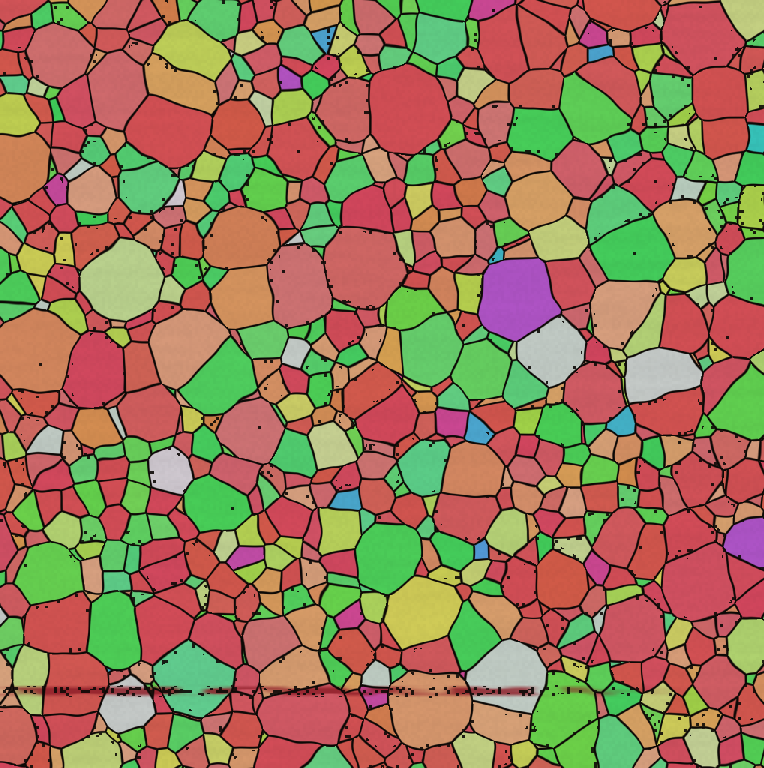
Write a Shadertoy shader that draws this texture.

```glsl
// Crystal grain map: polygonal grains of mixed size in flat colours with thin black boundaries.

const float GRID = 30.0;      // grain seeds per canvas height
const float LATTICE = 256.0;  // scan steps per canvas height

vec3 hash3(vec2 p) {
    vec3 q = fract(vec3(p.xyx) * vec3(0.1031, 0.1030, 0.0973) + 0.137);
    q += dot(q, q.yxz + 33.33);
    return fract((q.xxy + q.yzz) * q.zyx);
}

float noise(vec2 p) {
    vec2 i = floor(p), f = fract(p);
    f = f * f * (3.0 - 2.0 * f);
    float low = mix(hash3(i).x, hash3(i + vec2(1, 0)).x, f.x);
    float high = mix(hash3(i + vec2(0, 1)).x, hash3(i + vec2(1, 1)).x, f.x);
    return mix(low, high, f.y);
}

// Colour families: reds, oranges, yellow-greens, greens and a few rare tints
vec3 grainColour(vec2 id) {
    vec3 tint = hash3(id + 211.0);
    vec3 rare = hash3(id + 487.0);
    float family = tint.x + 0.35 * (noise(id * 0.22 + 9.0) - 0.5);

    if (rare.x < 0.030) return mix(vec3(0.70, 0.78, 0.72), vec3(0.80, 0.76, 0.80), rare.y);
    if (rare.x < 0.042) return mix(vec3(0.20, 0.75, 0.70), vec3(0.32, 0.58, 0.82), rare.y);
    if (rare.x < 0.062) return mix(vec3(0.78, 0.27, 0.55), vec3(0.66, 0.32, 0.76), rare.y * rare.y);

    if (family < 0.45) {
        vec3 red = mix(vec3(0.80, 0.26, 0.36), vec3(0.80, 0.35, 0.27), tint.y);
        return mix(red, vec3(0.78, 0.46, 0.46), 0.9 * pow(tint.z, 3.0));
    }
    if (family < 0.63) {
        vec3 orange = mix(vec3(0.79, 0.44, 0.27), vec3(0.82, 0.62, 0.31), tint.y);
        return mix(orange, vec3(0.82, 0.62, 0.52), 0.9 * tint.z);
    }
    if (family < 0.74) {
        vec3 lime = mix(vec3(0.80, 0.77, 0.33), vec3(0.60, 0.80, 0.27), tint.y);
        return mix(lime, vec3(0.74, 0.80, 0.64), tint.z * tint.z);
    }
    vec3 green = mix(vec3(0.24, 0.78, 0.34), vec3(0.46, 0.80, 0.26), tint.y);
    return mix(green, vec3(0.38, 0.78, 0.57), 0.9 * tint.z * tint.z);
}

// Weighted Voronoi cells: xy = seed id of the grain, z = distance to its boundary
vec3 grains(vec2 p) {
    vec2 home = floor(p);
    float best = 1e5, second = 1e5;
    vec2 bestId = home, bestSeed = p, secondSeed = p + 1.0;
    for (int y = -3; y <= 3; y++)
    for (int x = -3; x <= 3; x++) {
        vec2 id = home + vec2(x, y);
        vec3 h = hash3(id + 50.0);
        vec2 seed = id + 0.08 + 0.84 * h.xy;
        float radius = 0.28 + 1.45 * pow(h.z, 7.0);
        vec2 d = p - seed;
        float power = dot(d, d) - radius * radius;
        if (power < best) {
            second = best;
            secondSeed = bestSeed;
            best = power;
            bestSeed = seed;
            bestId = id;
        } else if (power < second) {
            second = power;
            secondSeed = seed;
        }
    }
    float edge = (second - best) / (2.0 * max(length(secondSeed - bestSeed), 0.05));
    return vec3(bestId, edge / GRID);
}

void mainImage(out vec4 fragColor, in vec2 fragCoord) {
    vec2 uv = fragCoord / iResolution.y;

    // Soft snapping to the scan lattice gives slightly stepped boundaries
    vec2 scan = uv * LATTICE;
    vec2 stepped = floor(scan - 0.5) + smoothstep(0.1, 0.9, fract(scan - 0.5)) + 0.5;
    vec2 p = mix(scan, stepped, 0.5) / LATTICE * GRID;
    p += 0.22 * (vec2(noise(p * 1.3), noise(p * 1.3 + 70.0)) - 0.5);

    vec3 grain = grains(p);
    vec3 colour = grainColour(grain.xy);

    // Faint scan grain and horizontal streaks
    vec2 cell = floor(scan);
    vec3 speck = hash3(cell + 900.0);
    colour *= 0.975 + 0.03 * speck.y + 0.03 * noise(uv * vec2(9.0, 90.0));

    // Dark red scratch running across the lower part
    float band = smoothstep(0.009, 0.002, abs(uv.y - 0.1)) * smoothstep(0.92, 0.65, uv.x);
    float streak = smoothstep(0.15, 0.7, noise(uv * vec2(28.0, 180.0)));
    colour = mix(colour, vec3(0.56, 0.12, 0.16), 0.85 * band * streak);

    // Unread points: single dark dots beside some boundaries and along the scratch
    float rough = step(0.6, hash3(grain.xy + 33.0).x) * smoothstep(0.009, 0.004, grain.z);
    float chance = 0.07 * rough + 0.22 * band;
    vec2 box = abs(fract(scan) - 0.5);
    float dot0 = step(speck.x, chance) * smoothstep(0.62, 0.38, max(box.x, box.y));

    float line = 1.0 - smoothstep(0.0004, 0.0023, grain.z);
    colour = mix(colour, vec3(0.05, 0.035, 0.025), max(line, 0.9 * dot0));
    fragColor = vec4(colour, 1.0);
}
```
